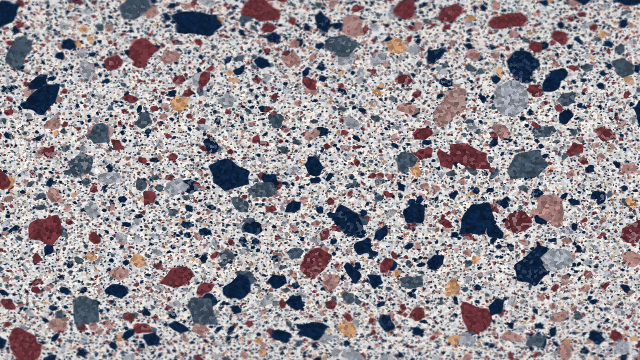
This texture is drawn by a WebGL 2 fragment shader. Its source:

```glsl
#version 300 es
precision highp float;
// Polished terrazzo: angular stone chips of many sizes set in pale, grainy cement.
uniform vec2 u_resolution;
out vec4 fragColor;

const float TAU = 6.28319;
const int LAYERS = 5;
const int SIDES = 6;

vec3 hash3(vec2 p) {
    vec3 q = fract(p.xyx * vec3(0.1031, 0.1030, 0.0973));
    q += dot(q, q.yxz + 33.33);
    return fract((q.xxy + q.yzz) * q.zyx);
}

mat2 rotation(float a) {
    float c = cos(a), s = sin(a);
    return mat2(c, s, -s, c);
}

// Cellular noise: x = distance to the nearest seed, y = random value of that seed
vec2 cellular(vec2 p) {
    vec2 cell = floor(p);
    vec2 nearest = vec2(9.0, 0.0);
    for (int j = -1; j <= 1; j++)
    for (int i = -1; i <= 1; i++) {
        vec2 id = cell + vec2(i, j);
        vec3 h = hash3(id + 211.0);
        float d = length(id + h.xy - p);
        if (d < nearest.x) nearest = vec2(d, h.z);
    }
    return nearest;
}

// Signed distance to an irregular convex chip
float chipDistance(vec2 q, float radius, vec2 id) {
    float d = -radius;
    for (int k = 0; k < SIDES; k++) {
        vec3 h = hash3(id + float(k + 1) * 17.0);
        float a = (float(k) + 0.65 * h.x) * TAU / float(SIDES);
        d = max(d, dot(q, vec2(cos(a), sin(a))) - radius * (0.68 + 0.45 * h.y));
    }
    return max(d, length(q) - 1.12 * radius);
}

// Mineral colours, ordered from dark to pale
vec3 mineral(float pick) {
    if (pick < 0.28) return vec3(0.05, 0.13, 0.24);
    if (pick < 0.45) return vec3(0.25, 0.31, 0.37);
    if (pick < 0.65) return vec3(0.40, 0.19, 0.22);
    if (pick < 0.83) return vec3(0.61, 0.47, 0.46);
    if (pick < 0.95) return vec3(0.58, 0.60, 0.64);
    return vec3(0.74, 0.56, 0.42);
}

// Fine crystals inside a stone; some stones are strongly flecked
vec3 stoneColor(float pick, float flecked, vec2 grain) {
    vec3 col = mineral(pick) * (0.72 + 0.56 * grain.y);
    float fleck = smoothstep(0.62, 0.9, grain.y) * smoothstep(0.45, 1.0, flecked);
    return mix(col, vec3(0.62, 0.61, 0.63), 0.6 * fleck);
}

// Lays one grid of scattered chips over the colour below
vec3 layChips(vec3 below, vec2 p, float size, float seed, float soft, vec2 grain) {
    vec2 g = p / size + seed * 7.37;
    vec2 cell = floor(g);
    float edge = soft / size;
    vec3 col = below;
    for (int j = -1; j <= 1; j++)
    for (int i = -1; i <= 1; i++) {
        vec2 id = cell + vec2(i, j);
        vec2 key = id + seed * 53.0 + 97.0;
        vec3 place = hash3(key);
        vec3 look = hash3(key + 401.0);
        vec3 form = hash3(key + 733.0);
        if (place.z > 0.74) continue;
        float radius = mix(0.12, 0.32, form.x);
        vec2 q = g - id - mix(vec2(0.1), vec2(0.9), place.xy);
        if (length(q) > 2.0 * radius + edge) continue;
        float stretch = 1.0 + 0.35 * form.y;
        q = rotation((form.z - 0.5) * 2.6) * q * vec2(1.0 / stretch, stretch);
        q += 0.05 * radius * sin(q.yx * 9.0 / radius * 0.6 + look.z * TAU);
        float cover = 1.0 - smoothstep(-edge, edge, chipDistance(q, radius, key));
        float pick = look.x * (size > 0.1 ? 0.9 : 1.0);
        col = mix(col, stoneColor(pick, look.y, grain), cover);
    }
    return col;
}

// Pale cement with tiny grey and sandy grains
vec3 cement(vec2 p, float sharpness) {
    vec2 fine = cellular(p * 150.0);
    vec2 broad = cellular(p * 68.0 + 31.0);
    float tone = 0.22 * (fine.y - 0.5) + 0.07 * (broad.y - 0.5);
    tone -= 0.24 * (1.0 - smoothstep(0.10, 0.20, fine.y)) * (1.0 - smoothstep(0.3, 0.7, fine.x));
    vec3 tint = mix(vec3(0.83, 0.84, 0.86), vec3(0.86, 0.84, 0.81), broad.y);
    return tint + tone * sharpness;
}

void main() {
    vec2 uv = gl_FragCoord.xy / u_resolution;
    vec2 p = gl_FragCoord.xy / u_resolution.y;
    p.y *= 1.14; // slight foreshortening

    // Focus is sharpest across the middle band
    float defocus = smoothstep(0.18, 0.55, abs(uv.y - 0.47));
    float soft = 0.75 / u_resolution.y + 0.0028 * defocus;
    vec3 col = cement(p, 1.0 - 0.5 * defocus);

    // Small chips first, the largest on top
    vec2 grain = cellular(p * 115.0 + 5.0);
    grain.y = mix(grain.y, 0.5, 0.5 * defocus);
    float size = 0.0103;
    for (int layer = 0; layer < LAYERS; layer++) {
        col = layChips(col, p, size, float(layer + 1), soft, grain);
        size *= 2.0;
    }
    fragColor = vec4(clamp(col, 0.0, 1.0), 1.0);
}
```
